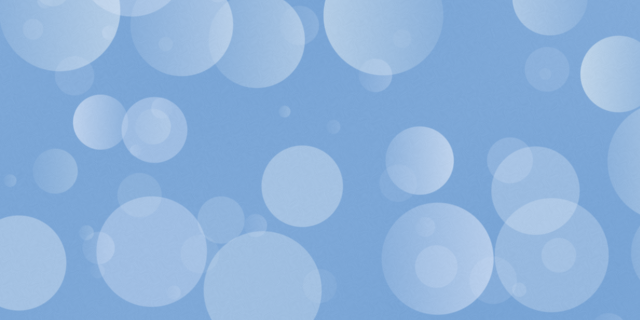
Reproduce this background procedurally as a WebGL 2 fragment shader.

```glsl
#version 300 es
precision highp float;
// Translucent pale discs of three sizes drifting over a soft blue, faintly grained backdrop.

uniform vec2 u_resolution;
out vec4 fragColor;

// Colours
const vec3 BLUE_DEEP  = vec3(0.465, 0.640, 0.835);
const vec3 BLUE_LIGHT = vec3(0.525, 0.680, 0.855);
const vec3 TINT_COOL  = vec3(0.870, 0.905, 0.975);
const vec3 TINT_WARM  = vec3(0.890, 0.930, 0.950);

// Disc layers: cell size, smallest radius, largest radius, share of filled cells
const vec4 LARGE  = vec4(0.36, 0.085, 0.190, 0.95);
const vec4 MEDIUM = vec4(0.28, 0.050, 0.075, 0.45);
const vec4 SMALL  = vec4(0.24, 0.018, 0.036, 0.55);

// Opacity range per layer
const vec2 LARGE_ALPHA  = vec2(0.29, 0.42);
const vec2 MEDIUM_ALPHA = vec2(0.08, 0.20);
const vec2 SMALL_ALPHA  = vec2(0.07, 0.16);

const float JITTER = 0.8;         // how far centres stray within a cell
const float GRADED_SHARE = 0.55;  // share of discs with a sideways fade
const float FADE_STRENGTH = 0.60;
const float GRAIN_SCALE = 210.0;
const float GRAIN_AMOUNT = 0.006;

// Integer hash: three random values in 0..1 for a cell and a seed
vec3 hash3(ivec2 cell, int seed) {
    uvec3 v = uvec3(ivec3(cell, seed)) * 1664525u + 1013904223u;
    v.x += v.y * v.z; v.y += v.z * v.x; v.z += v.x * v.y;
    v ^= v >> 16u;
    v.x += v.y * v.z; v.y += v.z * v.x; v.z += v.x * v.y;
    return vec3(v >> 8u) / 16777216.0;
}

// Layered sines, turned and warped at each step
float grain(vec2 p) {
    float sum = 0.0;
    vec2 q = p * GRAIN_SCALE;
    for (int i = 0; i < 4; i++) {
        q = mat2(0.8, 0.6, -0.6, 0.8) * q * 1.17 + 1.6 * sin(q.yx * 0.7);
        sum += sin(q.x) * sin(q.y);
    }
    return sum * 0.5;
}

// Blends one jittered grid of discs over the colour below
vec3 addDiscs(vec3 color, vec2 p, vec4 layer, vec2 alphaRange, int seed, float pixel) {
    ivec2 home = ivec2(floor(p / layer.x));
    for (int y = -1; y <= 1; y++) {
        for (int x = -1; x <= 1; x++) {
            ivec2 cell = home + ivec2(x, y);
            vec3 place = hash3(cell, seed);
            vec3 look = hash3(cell, seed + 1);
            vec3 shade = hash3(cell, seed + 2);
            if (place.z > layer.w) continue;

            vec2 center = (vec2(cell) + 0.5 + (place.xy - 0.5) * JITTER) * layer.x;
            float radius = mix(layer.y, layer.z, look.x);
            vec2 offset = p - center;
            float cover = 1.0 - smoothstep(-pixel, pixel, length(offset) - radius);

            // Some discs are flat, others fade to the left or right
            float slope = look.z < GRADED_SHARE ? FADE_STRENGTH : 0.0;
            slope *= shade.x < 0.3 ? -1.0 : 1.0;
            float fade = 1.0 + slope * clamp(offset.x / radius, -1.0, 1.0);

            float alpha = mix(alphaRange.x, alphaRange.y, look.y) * fade;
            vec3 tint = mix(TINT_COOL, TINT_WARM, shade.y);
            color = mix(color, tint, alpha * cover);
        }
    }
    return color;
}

void main() {
    float pixel = 1.0 / u_resolution.y;
    vec2 p = gl_FragCoord.xy * pixel;

    // Backdrop: broad uneven wash, lighter toward the upper right
    float wash = 0.36 + 0.10 * (p.x - 1.0) + 0.14 * (p.y - 0.5);
    wash += 0.16 * sin(2.3 * p.x + 1.7 * p.y + 0.6) + 0.12 * sin(3.1 * p.x - 4.2 * p.y);
    vec3 color = mix(BLUE_DEEP, BLUE_LIGHT, clamp(wash, 0.0, 1.0));

    // Discs from large to small
    color = addDiscs(color, p, LARGE, LARGE_ALPHA, 11, pixel);
    color = addDiscs(color, p, MEDIUM, MEDIUM_ALPHA, 23, pixel);
    color = addDiscs(color, p, SMALL, SMALL_ALPHA, 37, pixel);

    // Fine paper-like grain
    color += GRAIN_AMOUNT * grain(p);
    fragColor = vec4(color, 1.0);
}
```
